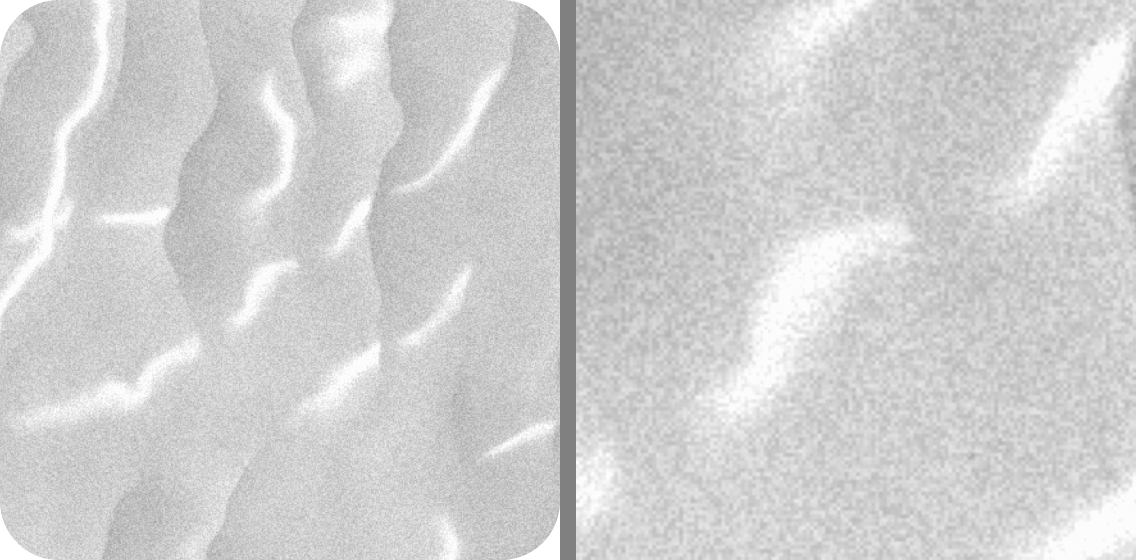
Left, the full canvas; right, a detail of the centre.
Give the GLSL for this texture, as a Shadertoy shader.

```glsl
// Pale wind-rippled sand on a rounded tile: a warped sawtooth makes the steep
// crests, masked streaks along and between them catch the light, and
// layered value noise adds soft hollows and fine grain.

float hash(vec2 cell) {
    uvec2 q = uvec2(ivec2(floor(cell))) * uvec2(1597334673u, 3812015801u);
    uint n = (q.x ^ q.y) * 1597334673u;
    n = (n ^ (n >> 15)) * 2246822519u;
    n ^= n >> 13;
    return float(n >> 8) / 16777216.0;
}

float noise(vec2 p) {
    vec2 i = floor(p), f = p - i;
    f = f * f * f * (f * (f * 6.0 - 15.0) + 10.0);
    return mix(mix(hash(i), hash(i + vec2(1, 0)), f.x),
               mix(hash(i + vec2(0, 1)), hash(i + vec2(1, 1)), f.x), f.y);
}

float fbm(vec2 p) {
    float sum = 0.0, amp = 0.55;
    for (int i = 0; i < 4; i++) {
        sum += amp * noise(p);
        p = mat2(1.6, 1.2, -1.2, 1.6) * p + 7.3;
        amp *= 0.45;
    }
    return sum;
}

// How steep crest number id is at height y
float crestStrength(float id, float y) {
    return smoothstep(0.2, 0.65, noise(vec2(id * 17.0, y * 3.2 + 4.0)));
}

// Bright line with one crisp flank, one soft flank and a faint halo
float streak(float d, float width) {
    float s = d / (d > 0.0 ? width : width * 1.8);
    return exp(-s * s) + 0.22 * exp(-abs(d) / (width * 4.0));
}

void mainImage(out vec4 fragColor, in vec2 fragCoord) {
    vec2 p = fragCoord / iResolution.xy;

    // Crest coordinate: each whole number is one wavering crest line
    float u = 5.0 * p.x - 0.8 * p.y + 1.7 * fbm(p * vec2(2.2, 2.6) + 3.0)
            + 0.14 * noise(p * vec2(6.0, 13.0));
    float id = floor(u), f = u - id;

    // Shadow behind the crest on the left, light before the one on the right
    float behind = crestStrength(id, p.y), ahead = crestStrength(id + 1.0, p.y);
    float edge = smoothstep(0.0, 0.022, f), lip = smoothstep(0.0, 0.022, 1.0 - f);
    float shade = 0.797;
    shade -= 0.062 * behind * edge * pow(1.0 - f, 1.8);
    shade += 0.042 * ahead * lip * f * f;
    shade -= 0.035 * behind * exp(-f * 45.0) * edge;

    // Soft hollows and small wrinkles
    shade += 0.12 * (fbm(p * vec2(4.5, 3.5) + 21.0) - 0.49);
    shade += 0.045 * (fbm(p * vec2(15.0, 11.0) + 40.0) - 0.49);

    // Glints running along the crests
    float along = smoothstep(0.5, 0.8, noise(vec2(id * 17.0 + 5.0, p.y * 4.0 + 2.0)));
    float center = 0.68 + 0.2 * noise(vec2(id * 13.0, p.y * 5.0));
    float glint = along * streak((f - center) / 5.0, 0.008 + 0.009 * noise(p * 7.0)) * lip;

    // Glints climbing diagonally from one crest to the next
    float v = 3.2 * (p.y - 0.7 * p.x) + 1.5 * fbm(p * 3.0 + 9.0);
    float row = floor(v);
    float across = step(0.42, hash(vec2(id, row) + 60.0))
                 * smoothstep(0.1, 0.5, f) * smoothstep(0.0, 0.08, 1.0 - f);
    float climb = streak((v - row - 0.5) / 4.0, 0.007 + 0.011 * noise(p * 6.0 + 30.0));
    glint = max(glint, across * climb * (0.45 + 0.6 * noise(p * 9.0 + 15.0)));
    shade += 0.19 * glint;

    // Sand grain and a few dark specks
    shade += 0.12 * (noise(p * 437.0) - 0.5) + 0.06 * (noise(p * 263.0 + 11.0) - 0.5);
    vec2 speckCell = p * 110.0;
    float speck = step(0.985, hash(speckCell + 300.0));
    shade -= 0.07 * speck * smoothstep(0.35, 0.1, length(fract(speckCell) - 0.5));
    shade = min(shade, 0.99);

    // White outside the rounded corners
    vec2 q = abs(p - 0.5) - 0.395;
    float corner = length(max(q, 0.0)) - 0.105;
    shade = mix(shade, 1.0, smoothstep(-0.001, 0.001, corner));
    fragColor = vec4(vec3(shade), 1.0);
}
```
